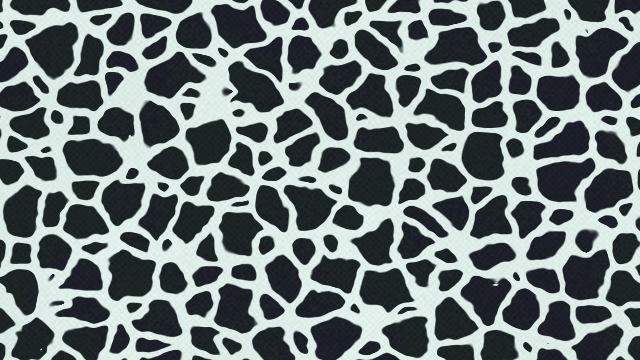
This texture is drawn by a Shadertoy shader. Its source:

```glsl
#define CELLS 10.6        // grid cells per canvas height
#define JITTER 0.84       // scatter of the spot centres
#define SIZE_RANGE 0.72   // difference between small and large spots
#define HALF_GAP 0.105    // half the light channel, in cells
#define ROUNDING 7.0      // lower values give rounder corners
#define WOBBLE 0.36       // broad bending of the outlines
#define RIPPLE 0.10       // small bumps on the outlines
#define EDGE 0.0028       // half the edge blur, in canvas heights
#define THREADS 112.0     // woven threads per canvas height
#define CLOTH vec3(0.87, 0.93, 0.91)
#define INK_GREEN vec3(0.11, 0.14, 0.14)
#define INK_BLUE vec3(0.11, 0.12, 0.16)

vec3 hash32(vec2 p) {
    vec3 q = fract(p.xyx * vec3(0.1031, 0.1030, 0.0973));
    q += dot(q, q.yxz + 33.33);
    return fract((q.xxy + q.yzz) * q.zyx);
}

// Smooth value noise with two independent channels, from -0.5 to 0.5
vec2 noise2(vec2 p) {
    vec2 cell = floor(p), t = fract(p);
    t = t * t * (3.0 - 2.0 * t);
    vec2 low = mix(hash32(cell).xy, hash32(cell + vec2(1, 0)).xy, t.x);
    vec2 high = mix(hash32(cell + vec2(0, 1)).xy, hash32(cell + vec2(1, 1)).xy, t.x);
    return mix(low, high, t.y) - 0.5;
}

// Distance to the rounded border between weighted cells, positive inside
float spotField(vec2 p) {
    vec2 base = floor(p);
    float nearest = 8.0, others = 0.0;
    vec2 nearestDir = vec2(0.0), othersDir = vec2(0.0);
    for (int y = -2; y <= 2; y++) {
        for (int x = -2; x <= 2; x++) {
            vec2 id = base + vec2(x, y);
            vec3 rnd = hash32(id + 71.0);
            vec2 offset = p - id - 0.5 - JITTER * (rnd.xy - 0.5);
            float radius = length(offset);
            float dist = radius - SIZE_RANGE * (rnd.z - 0.5);
            vec2 dir = offset / max(radius, 0.001);
            // The closest centre stays apart, all the rest blend softly
            bool closer = dist < nearest;
            float weight = exp(-ROUNDING * (closer ? nearest : dist));
            others += weight;
            othersDir += weight * (closer ? nearestDir : dir);
            if (closer) {
                nearest = dist;
                nearestDir = dir;
            }
        }
    }
    float gap = -log(others) / ROUNDING - nearest;
    float slope = length(othersDir / others - nearestDir);
    return gap / max(slope, 0.7);
}

// Plain weave: alternating over and under threads, from -1 to 1
float weave(vec2 uv) {
    vec2 wave = cos(6.2832 * 0.5 * THREADS * uv);
    return wave.x * wave.y;
}

void mainImage(out vec4 fragColor, in vec2 fragCoord) {
    vec2 uv = fragCoord / iResolution.y;

    // Spots, slightly wider than tall, with bent and bumpy outlines
    vec2 p = uv * CELLS * vec2(0.94, 1.06) + 20.0;
    vec2 bend = WOBBLE * noise2(p * 1.5) + RIPPLE * noise2(p * 4.6 + 40.0);
    float inside = spotField(p + bend) - HALF_GAP;
    float blur = CELLS * max(EDGE, 0.7 / iResolution.y);
    float spot = smoothstep(-blur, blur, inside);

    // Cloth grain and uneven dye
    float grain = noise2(uv * THREADS * 1.7).x;
    float thread = 0.5 * weave(uv) + grain;
    vec3 cloth = CLOTH + 0.03 * thread + 0.025 * noise2(uv * 3.0).y;
    float tint = smoothstep(-0.2, 0.2, noise2(uv * 5.0 + 9.0).x + 0.6 * grain + 0.02);
    vec3 ink = mix(INK_BLUE, INK_GREEN, tint) + 0.018 * thread;

    fragColor = vec4(mix(cloth, ink, spot), 1.0);
}
```
